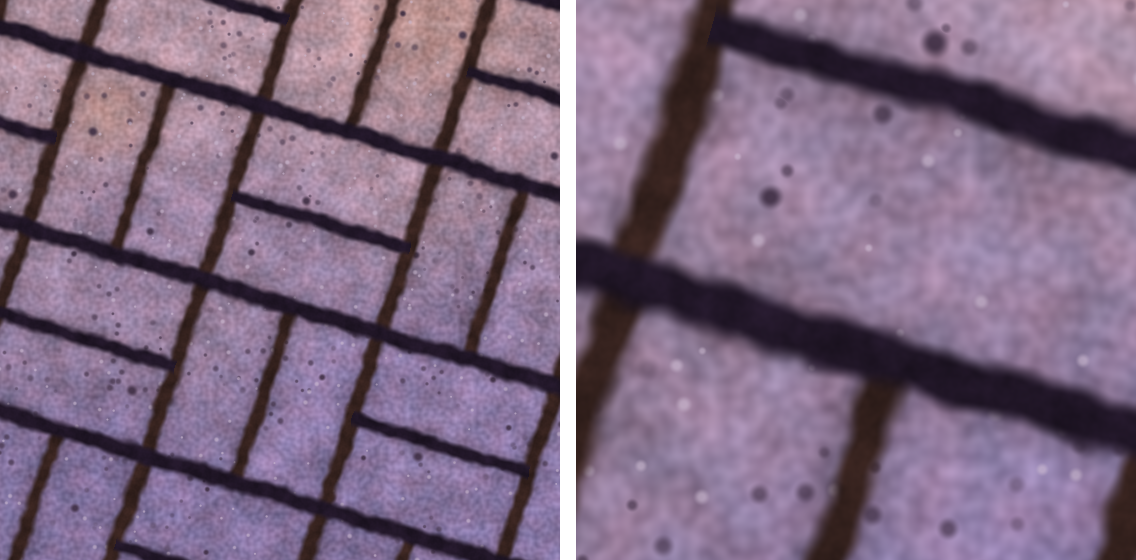
Left, the full canvas; right, a detail of the centre.
Reproduce this texture procedurally as a three.js fragment shader.

```glsl
// Tilted basket-weave brick paving: square cells hold two bricks each, laid
// alternately along and across. A skewed lattice gives the joints; gradient
// noise and scattered dots weather the faces under a warm-to-violet light.

varying vec2 vUv;

const vec2 ORIGIN = vec2(0.363, 0.499);      // one lattice corner
const vec2 AXIS_U = vec2(0.3164, -0.0950);   // one cell across
const vec2 AXIS_V = vec2(0.1030, 0.3125);    // one cell up

const vec3 VIOLET_CLAY = vec3(0.545, 0.470, 0.650);
const vec3 PINK_CLAY = vec3(0.695, 0.575, 0.635);
const vec3 PEACH_CLAY = vec3(0.780, 0.600, 0.570);
const vec3 PIT = vec3(0.250, 0.185, 0.270);
const vec3 SPECK = vec3(0.800, 0.730, 0.820);
const vec3 SHADOW_JOINT = vec3(0.125, 0.085, 0.150);
const vec3 EARTH_JOINT = vec3(0.205, 0.130, 0.115);

float hash(vec2 p) {
  vec3 q = fract(vec3(p.xyx) * 0.1031);
  q += dot(q, q.yzx + 33.33);
  return fract((q.x + q.y) * q.z);
}

vec2 hash2(vec2 p) {
  return vec2(hash(p + 17.3), hash(p + 91.7));
}

float corner(vec2 cell, vec2 offset) {
  float angle = 6.2832 * hash(cell);
  return dot(vec2(cos(angle), sin(angle)), offset);
}

float gradientNoise(vec2 p) {
  vec2 i = floor(p), f = fract(p);
  vec2 w = f * f * f * (f * (f * 6.0 - 15.0) + 10.0);
  vec2 e = vec2(1.0, 0.0);
  float low = mix(corner(i, f), corner(i + e, f - e), w.x);
  float high = mix(corner(i + e.yx, f - e.yx), corner(i + 1.0, f - 1.0), w.x);
  return 1.4 * mix(low, high, w.y);
}

float fbm(vec2 p) {
  float sum = 0.0, gain = 0.5;
  for (int i = 0; i < 4; i++) {
    sum += gain * gradientNoise(p);
    p = p * 2.03 + 37.1;
    gain *= 0.62;
  }
  return sum;
}

float cross2(vec2 a, vec2 b) {
  return a.x * b.y - a.y * b.x;
}

// Canvas position to cell coordinates
vec2 toLattice(vec2 uv, vec2 origin, vec2 u, vec2 v) {
  vec2 d = uv - origin;
  return vec2(cross2(d, v), cross2(u, d)) / cross2(u, v);
}

// Soft round dots, one chance per grid square
float dots(vec2 uv, float count, float chance, float radius, float seed) {
  vec2 p = uv * count;
  float cover = 0.0;
  for (int y = -1; y <= 1; y++) {
    for (int x = -1; x <= 1; x++) {
      vec2 id = floor(p) + vec2(float(x), float(y));
      vec2 center = id + hash2(id + seed);
      float size = radius * mix(0.5, 1.2, hash(id + seed + 5.0));
      float dot1 = 1.0 - smoothstep(0.3 * size, 1.3 * size, length(p - center));
      cover = max(cover, dot1 * step(hash(id + seed + 9.0), chance));
    }
  }
  return cover;
}

float joint(float dist, float halfWidth, float blur) {
  return 1.0 - smoothstep(halfWidth - blur, halfWidth + blur, dist);
}

float glow(vec2 uv, vec2 center, float radius) {
  vec2 d = (uv - center) / radius;
  return exp(-dot(d, d));
}

vec3 brickFace(vec2 uv, vec2 id) {
  float drift = gradientNoise(uv * 4.0 + 8.0);
  vec3 clay = mix(VIOLET_CLAY, PINK_CLAY, smoothstep(0.05, 1.0, uv.y + 0.16 * drift));
  float warmth = 0.75 * glow(uv, vec2(0.19, 0.80), 0.075) + 0.8 * glow(uv, vec2(0.77, 0.98), 0.17);
  clay = mix(clay, PEACH_CLAY, min(warmth, 1.0));

  // Tone per brick, mottling and grain
  clay *= 0.97 + 0.09 * (hash(id) - 0.5) + 0.25 * fbm(uv * 15.0);
  clay += 0.075 * gradientNoise(uv * 105.0) * vec3(1.0, 0.95, 1.0);
  clay += 0.03 * gradientNoise(uv * 32.0 + 60.0) * vec3(1.0, -0.2, -0.6);

  // Pits gather in worn patches
  float worn = smoothstep(-0.25, 0.4, gradientNoise(uv * 7.0 + 23.0));
  float pits = max(0.9 * dots(uv, 15.0, 0.09, 0.13, 3.0), 0.65 * worn * dots(uv, 48.0, 0.24, 0.28, 40.0));
  clay = mix(clay, PIT, pits);
  return mix(clay, SPECK, 0.6 * dots(uv, 55.0, 0.10, 0.22, 71.0));
}

void main() {
  // Lattice with slightly ragged lines
  vec2 wobble = vec2(gradientNoise(vUv * 13.0), gradientNoise(vUv * 13.0 + 50.0)) * 0.014;
  wobble += vec2(gradientNoise(vUv * 48.0), gradientNoise(vUv * 48.0 + 70.0)) * 0.010;
  vec2 p = toLattice(vUv, ORIGIN, AXIS_U, AXIS_V) + wobble;
  vec2 cell = floor(p), f = fract(p);
  vec2 edge = min(f, 1.0 - f);

  // Each cell splits along or across in turn
  float across = mod(cell.x + cell.y, 2.0);
  float offset = mix(f.y, f.x, across) - 0.5 - 0.025 * (hash(cell + 13.0) - 0.5);
  vec2 brick = cell * 2.0 + step(0.0, offset) * vec2(across, 1.0 - across);
  float split = joint(abs(offset), 0.034, 0.018);

  float shadow = max(joint(edge.y, 0.043, 0.020), split * (1.0 - across));
  float earth = max(joint(edge.x, 0.038, 0.018), split * across);

  // Worn shoulders beside the joints
  float nearest = min(min(edge.x, edge.y), abs(offset));
  vec3 color = brickFace(vUv, brick + 200.0);
  color *= 1.0 - 0.17 * joint(nearest, 0.060, 0.045);

  float soil = 1.0 + 0.45 * fbm(vUv * 30.0 + 11.0);
  color = mix(color, EARTH_JOINT * soil, earth);
  color = mix(color, SHADOW_JOINT * soil, shadow);
  gl_FragColor = vec4(clamp(color, 0.0, 1.0), 1.0);
}
```
